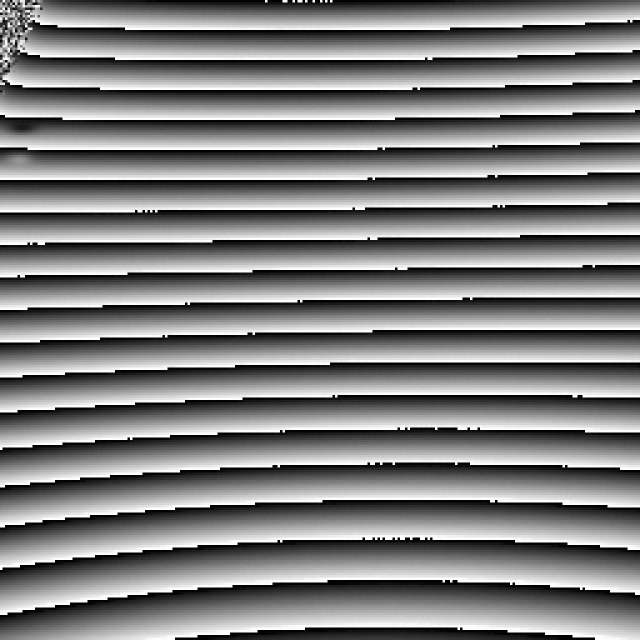
Reproduce this texture map procedurally as a Shadertoy shader.

```glsl
const float CELLS = 256.0;           // sample cells across and down
const float BANDS = 21.6;            // band density at the top edge
const float BAND_STRETCH = 2.33;     // bands lost to widening at the bottom
const float BAND_OFFSET = -0.04;
const vec2 TILT = vec2(-0.002, -0.0156);             // constant, per depth
const vec3 BOW = vec3(-0.0143, 0.0234, 0.0352);      // constant, linear, squared
const float PHASE_JITTER = 0.012;
const float END_WIDTH = 0.085;       // share of a band given to pure black or white
const vec2 STATIC_EDGE = vec2(0.065, 0.44);          // width at top, taper
const float STATIC_RAGGED = 0.016;
const float CURL_HEIGHT = 0.009;
const float CURL_REACH = 0.015;

float hash(vec2 p) {
    vec3 q = fract(p.xyx * 0.1031);
    q += dot(q, q.yzx + 33.33);
    return fract((q.x + q.y) * q.z);
}

float staticEdge(float depth) {
    return STATIC_EDGE.x - STATIC_EDGE.y * depth;
}

// Vertical shift of a band whose depth is measured on the centre column
float bandShift(float side, float depth) {
    float tilt = TILT.x + TILT.y * depth;
    float bow = BOW.x + depth * (BOW.y + depth * BOW.z);
    return side * (tilt + bow * side);
}

float smudge(vec2 p, vec2 centre, vec2 size) {
    vec2 d = (p - centre) / size;
    return exp(-dot(d, d));
}

// Continuous band count; p.y is depth below the top edge
float bandPhase(vec2 p) {
    float side = 2.0 * p.x - 1.0;
    float gap = max(p.x - staticEdge(p.y), 0.0);
    float y = p.y + CURL_HEIGHT * exp(-gap / CURL_REACH);

    // Invert the shift to find the depth on the centre column
    float depth = y;
    for (int i = 0; i < 3; i++) depth = y - bandShift(side, depth);

    float d2 = depth * depth;
    float phase = BAND_OFFSET + BANDS * depth - BAND_STRETCH * d2 * d2;
    phase -= 0.25 * smudge(p, vec2(0.034, 0.202), vec2(0.022, 0.008));
    phase += 0.25 * smudge(p, vec2(0.030, 0.247), vec2(0.020, 0.009));
    return phase;
}

// Linear ramp with crisp black and white ends
float bandTone(float t) {
    float black = 1.0 - smoothstep(END_WIDTH * 0.6, END_WIDTH, t);
    float white = smoothstep(1.0 - END_WIDTH, 1.0 - END_WIDTH * 0.6, t);
    return mix(mix(t, 0.01, black), 0.99, white);
}

float cellTone(vec2 cell) {
    cell = clamp(cell, 0.0, CELLS - 1.0);
    vec2 p = (cell + 0.5) / CELLS;
    p.y = 1.0 - p.y;

    // Random static in the upper left corner
    float ragged = (hash(cell + 71.0) - 0.5) * STATIC_RAGGED;
    if (p.x < staticEdge(p.y) + ragged) return hash(cell + 19.0);

    float jitter = (hash(cell) - 0.5) * PHASE_JITTER;
    return bandTone(fract(bandPhase(p) + jitter));
}

void mainImage(out vec4 fragColor, in vec2 fragCoord) {
    vec2 grid = fragCoord / iResolution.xy * CELLS - 0.5;
    vec2 base = floor(grid);

    // Blend only across the pixel that straddles a cell border
    vec2 pixelsPerCell = max(iResolution.xy / CELLS, 1.0);
    vec2 blend = clamp((grid - base - 0.5) * pixelsPerCell + 0.5, 0.0, 1.0);

    float lower = mix(cellTone(base), cellTone(base + vec2(1.0, 0.0)), blend.x);
    float upper = mix(cellTone(base + vec2(0.0, 1.0)), cellTone(base + 1.0), blend.x);
    fragColor = vec4(vec3(mix(lower, upper, blend.y)), 1.0);
}
```
